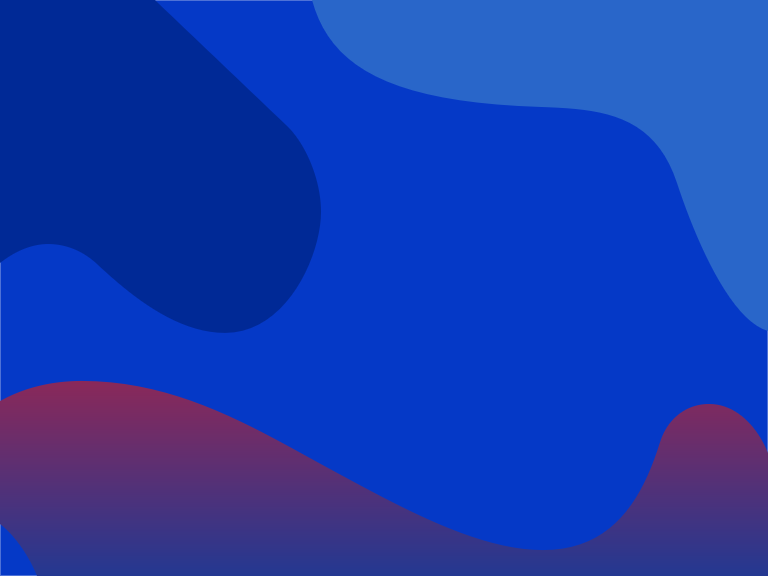
Give the GLSL for this background, as a Shadertoy shader.

```glsl
const vec2 CANVAS = vec2(4.0, 3.0);
const int CURVE_STEPS = 20;

const vec3 ROYAL_BLUE = vec3(0.02, 0.222, 0.78);
const vec3 NAVY = vec3(0.0, 0.16, 0.59);
const vec3 SKY_BLUE = vec3(0.16, 0.40, 0.79);
const vec3 CRIMSON = vec3(0.54, 0.158, 0.35);
const vec3 INDIGO = vec3(0.14, 0.22, 0.57);
const vec3 PALE_RIM = vec3(0.55, 0.64, 0.90);

// Outline traced by a moving pen; side is negative inside
struct Outline {
    vec2 pen;
    float dist;
    float side;
};

Outline moveTo(vec2 start) {
    return Outline(start, 1e3, 1.0);
}

void lineTo(inout Outline o, vec2 p, vec2 end) {
    vec2 edge = end - o.pen;
    vec2 rel = p - o.pen;
    float along = clamp(dot(rel, edge) / dot(edge, edge), 0.0, 1.0);
    o.dist = min(o.dist, length(rel - edge * along));
    // Even-odd crossing test
    if ((o.pen.y > p.y) != (end.y > p.y)) {
        if (rel.x < edge.x * rel.y / edge.y) o.side = -o.side;
    }
    o.pen = end;
}

void curveTo(inout Outline o, vec2 p, vec2 b, vec2 c, vec2 d) {
    vec2 a = o.pen;
    for (int i = 1; i <= CURVE_STEPS; i++) {
        float t = float(i) / float(CURVE_STEPS);
        float s = 1.0 - t;
        lineTo(o, p, s*s*s*a + 3.0*s*s*t*b + 3.0*s*t*t*c + t*t*t*d);
    }
}

float coverage(float signedDist, float pixel) {
    return clamp(0.5 - signedDist / pixel, 0.0, 1.0);
}

float navyBlob(vec2 p) {
    Outline o = moveTo(vec2(0.597, 3.2));
    lineTo(o, p, vec2(1.5, 2.339));
    curveTo(o, p, vec2(1.594, 2.245), vec2(1.672, 2.063), vec2(1.672, 1.896));
    curveTo(o, p, vec2(1.672, 1.672), vec2(1.495, 1.266), vec2(1.172, 1.266));
    curveTo(o, p, vec2(0.911, 1.266), vec2(0.667, 1.474), vec2(0.505, 1.625));
    curveTo(o, p, vec2(0.432, 1.693), vec2(0.344, 1.729), vec2(0.25, 1.729));
    curveTo(o, p, vec2(0.161, 1.729), vec2(0.073, 1.688), vec2(0.0, 1.63));
    lineTo(o, p, vec2(-0.2, 1.45));
    lineTo(o, p, vec2(-0.2, 3.2));
    lineTo(o, p, vec2(0.597, 3.2));
    return o.dist * o.side;
}

float skyCorner(vec2 p) {
    Outline o = moveTo(vec2(1.57, 3.2));
    lineTo(o, p, vec2(1.625, 3.0));
    curveTo(o, p, vec2(1.719, 2.656), vec2(2.021, 2.469), vec2(2.813, 2.443));
    curveTo(o, p, vec2(3.125, 2.432), vec2(3.406, 2.411), vec2(3.526, 2.047));
    curveTo(o, p, vec2(3.62, 1.76), vec2(3.802, 1.333), vec2(4.0, 1.276));
    lineTo(o, p, vec2(4.2, 1.22));
    lineTo(o, p, vec2(4.2, 3.2));
    lineTo(o, p, vec2(1.57, 3.2));
    return o.dist * o.side;
}

float lowerWave(vec2 p) {
    Outline o = moveTo(vec2(0.0, 0.911));
    // Crest, trough and right-hand bump
    curveTo(o, p, vec2(0.13, 0.984), vec2(0.276, 1.016), vec2(0.427, 1.016));
    curveTo(o, p, vec2(0.938, 1.016), vec2(1.344, 0.76), vec2(1.719, 0.557));
    curveTo(o, p, vec2(2.094, 0.354), vec2(2.49, 0.135), vec2(2.828, 0.135));
    curveTo(o, p, vec2(3.188, 0.135), vec2(3.344, 0.396), vec2(3.438, 0.698));
    curveTo(o, p, vec2(3.474, 0.813), vec2(3.568, 0.896), vec2(3.693, 0.896));
    curveTo(o, p, vec2(3.833, 0.896), vec2(3.943, 0.781), vec2(4.0, 0.641));
    lineTo(o, p, vec2(4.2, 0.3));
    lineTo(o, p, vec2(4.2, -0.2));
    lineTo(o, p, vec2(0.25, -0.2));
    lineTo(o, p, vec2(0.193, 0.0));
    // Notch at the lower left
    curveTo(o, p, vec2(0.146, 0.115), vec2(0.073, 0.214), vec2(0.0, 0.271));
    lineTo(o, p, vec2(-0.2, 0.4));
    lineTo(o, p, vec2(-0.2, 0.8));
    lineTo(o, p, vec2(0.0, 0.911));
    return o.dist * o.side;
}

void mainImage(out vec4 fragColor, in vec2 fragCoord) {
    vec2 p = fragCoord / iResolution.xy * CANVAS;
    float pixel = CANVAS.y / iResolution.y;

    // Base with a hairline rim
    vec2 toRim = min(p, CANVAS - p);
    float rim = coverage(min(toRim.x, toRim.y) - 0.004, pixel);
    vec3 color = mix(ROYAL_BLUE, PALE_RIM, 0.7 * rim);

    // Flat blobs, then the graded wave
    color = mix(color, NAVY, coverage(navyBlob(p), pixel));
    color = mix(color, SKY_BLUE, coverage(skyCorner(p), pixel));
    vec3 waveColor = mix(INDIGO, CRIMSON, clamp(p.y / 1.016, 0.0, 1.0));
    color = mix(color, waveColor, coverage(lowerWave(p), pixel));

    fragColor = vec4(color, 1.0);
}
```
